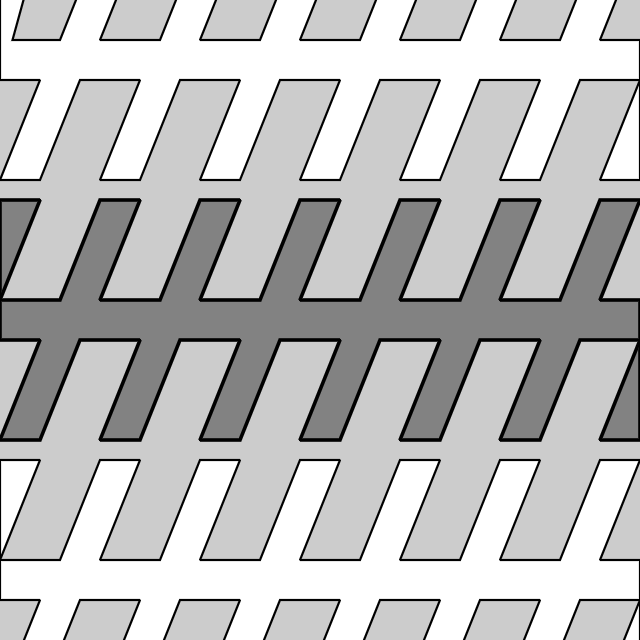
This pattern is drawn by a three.js fragment shader. Its source:

```glsl
// Three double-sided combs with slanted teeth, outlined in black on light grey.

varying vec2 vUv;

const float CANVAS = 64.0;      // grid units across the canvas
const float ROW_STEP = 26.0;    // distance between comb spines
const float TOOTH_STEP = 10.0;  // distance between teeth
const float SPINE_HALF = 2.0;
const float TOOTH_HALF = 2.0;
const float TOOTH_TIP = 12.0;   // spine centre to tooth end
const float SLANT = 0.4;        // sideways shift per unit of height
const float BEVEL = 1.59;       // cuts the outline flat at acute corners
const float NO_BEVEL = 0.5;

const vec3 INK = vec3(0.0);
const vec3 GROUND = vec3(0.8);
const vec3 LIGHT_COMB = vec3(1.0);
const vec3 DARK_COMB = vec3(0.51);

float bevelMin(float a, float b, float k) {
  return min(min(a, b), k * (a + b));
}

float bevelMax(float a, float b, float k) {
  return max(max(a, b), k * (a + b));
}

// Signed distance to a line x = x0 + slope * y, negative on its left
float leftOfLine(vec2 p, float x0, float slope) {
  return (p.x - x0 - slope * p.y) * inversesqrt(1.0 + slope * slope);
}

// Signed distance to a comb whose spine lies on y = 0
float comb(vec2 p) {
  float side = p.y < 0.0 ? -1.0 : 1.0;
  float axis = 7.0 + 0.2 * side + SLANT * p.y;
  float dx = mod(p.x - axis + 0.5 * TOOTH_STEP, TOOTH_STEP) - 0.5 * TOOTH_STEP;
  float k = dx * side > 0.0 ? BEVEL : NO_BEVEL;

  float flank = (abs(dx) - TOOTH_HALF) * inversesqrt(1.0 + SLANT * SLANT);
  float tooth = bevelMax(flank, abs(p.y) - TOOTH_TIP, k);
  return bevelMin(tooth, abs(p.y) - SPINE_HALF, k);
}

// Antialiased coverage of the region d < 0
float coverage(float d, float pixel) {
  return clamp(0.5 - d / pixel, 0.0, 1.0);
}

void main() {
  vec2 p = vUv * CANVAS;
  float pixel = fwidth(p.x);

  // Row index: 0 is the dark comb in the centre
  float fromCentre = p.y - 0.5 * CANVAS;
  float row = floor(fromCentre / ROW_STEP + 0.5);
  vec2 q = vec2(p.x, fromCentre - row * ROW_STEP);
  float d = comb(q);

  // Wider, steeper tooth in the upper left corner
  if (row > 0.5) {
    d = min(d, max(leftOfLine(q, 0.7, 0.275), -q.y));
  }

  // Close the combs at the left and right canvas edges
  d = max(d, max(-p.x, p.x - CANVAS));

  // Fill and outline
  bool isDark = abs(row) < 0.5;
  vec3 fill = isDark ? DARK_COMB : LIGHT_COMB;
  float lineWidth = isDark ? 0.36 : 0.22;
  vec3 color = mix(GROUND, fill, coverage(d, pixel));
  color = mix(color, INK, coverage(abs(d) - 0.5 * lineWidth, pixel));
  gl_FragColor = vec4(color, 1.0);
}
```
